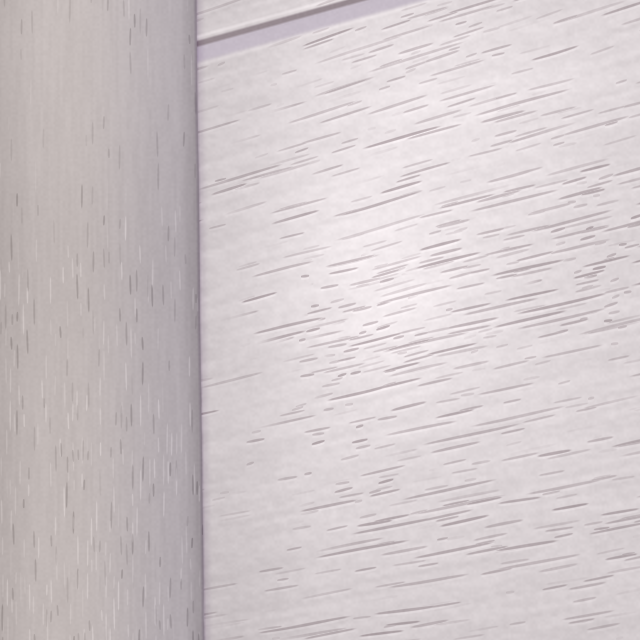
Reproduce this texture procedurally as a Shadertoy shader.

```glsl
float hash(vec2 p) {
    vec3 q = fract(p.xyx * 0.1031);
    q += dot(q, q.yzx + 33.33);
    return fract((q.x + q.y) * q.z);
}

float noise(vec2 p) {
    vec2 i = floor(p), f = fract(p);
    f = f * f * (3.0 - 2.0 * f);
    return mix(mix(hash(i), hash(i + vec2(1, 0)), f.x),
               mix(hash(i + vec2(0, 1)), hash(i + vec2(1, 1)), f.x), f.y);
}

float blob(vec2 p, vec2 center, vec2 radius) {
    vec2 d = (p - center) / radius;
    return exp(-dot(d, d));
}

// One tapered pore per cell, running along x; rows are shifted at random
float pores(vec2 p, vec2 cell, float density, float seed) {
    float row = floor(p.y / cell.y);
    float shifted = p.x / cell.x + hash(vec2(row + 70.0, seed)) * 9.0;
    vec2 id = vec2(floor(shifted) + 40.0, row + 90.0) + seed * 17.0;
    float halfLength = mix(0.16, 0.48, hash(id + 3.1));
    float center = mix(halfLength, 1.0 - halfLength, hash(id + 7.7));
    float along = (fract(shifted) - center) / halfLength;
    float across = fract(p.y / cell.y) - mix(0.35, 0.65, hash(id + 11.3));
    across += along * (hash(id + 5.9) - 0.5) * 0.16;
    float width = cell.y * 0.22 * sqrt(max(1.0 - along * along, 0.0));
    float soft = max(0.0012, 0.8 / iResolution.y);
    float body = 1.0 - smoothstep(-soft, soft, abs(across) * cell.y - width * 0.8);
    body *= smoothstep(1.0, 0.75, abs(along));
    float present = smoothstep(0.0, 0.12, density - hash(id + 19.0));
    return body * present * mix(0.4, 1.0, hash(id + 23.0));
}

// Long pores and short flecks in the sloping board
float boardGrain(vec2 g, float density, float flecks) {
    float grain = pores(g, vec2(0.17, 0.0125), density * 0.75, 1.0);
    grain = max(grain, pores(g + 0.031, vec2(0.105, 0.0105), density * 0.65, 2.0));
    grain = max(grain, 0.8 * pores(g + 0.077, vec2(0.06, 0.009), density * 0.5, 3.0));
    return max(grain, pores(g, vec2(0.036, 0.0115), flecks, 4.0));
}

vec3 postColor(vec2 uv, float edge) {
    float shade = mix(0.685, 0.735, smoothstep(-0.01, 0.07, uv.x));
    shade -= 0.05 * smoothstep(0.13, 0.29, uv.x);
    shade -= 0.08 * smoothstep(-0.035, -0.002, uv.x - edge);
    shade += 0.02 * smoothstep(0.5, 1.0, uv.y) - 0.012 * blob(uv, vec2(0.1, 0.6), vec2(0.3, 0.15));
    vec3 color = shade + mix(vec3(0.022, -0.014, -0.022), vec3(0.01, -0.02, -0.002),
                             smoothstep(0.1, 0.3, uv.x));

    // Upright pores with pale flakes that thicken towards the bottom
    vec2 g = vec2(uv.y, uv.x + 0.006 * uv.y);
    float low = smoothstep(0.85, 0.2, uv.y);
    float dark = pores(g, vec2(0.05, 0.0085), 0.16 + 0.16 * low, 5.0);
    float pale = pores(g + 0.013, vec2(0.058, 0.007), 0.08 + 0.36 * low, 6.0);
    color += 0.022 * (noise(vec2(uv.x * 230.0, uv.y * 16.0)) - 0.5);
    return color - 0.11 * dark + 0.075 * pale;
}

vec3 boardColor(vec2 uv, float edge) {
    // Grain lines fan out: steeper at the top than at the bottom
    float dx = uv.x - 0.31;
    vec2 g = vec2(dx, (uv.y - 0.17 * dx) / (1.0 + 0.17 * dx));
    g.y += 0.004 * (noise(uv * 9.0) - 0.5);

    // Broad light and the soft sheen at the middle
    float light = 0.785 + 0.05 * smoothstep(0.0, 0.22, dx);
    light += 0.075 * blob(uv, vec2(0.62, 0.62), vec2(0.27, 0.36));
    light += 0.045 * blob(uv, vec2(0.61, 0.53), vec2(0.1, 0.13));
    light += 0.035 * blob(uv, vec2(0.75, 0.87), vec2(0.25, 0.12));
    light -= 0.025 * smoothstep(0.35, 0.0, uv.y);
    light += 0.035 * (noise(vec2(g.x * 9.0, g.y * 110.0)) - 0.5);
    light += 0.03 * (noise(uv * vec2(90.0, 150.0)) - 0.5);
    vec3 color = light + vec3(0.018, -0.012, -0.004);

    float density = 0.3 + 0.35 * blob(uv, vec2(0.7, 0.65), vec2(0.33, 0.33));
    density += 0.2 * blob(uv, vec2(0.75, 0.2), vec2(0.4, 0.2));
    density *= mix(0.6, 1.3, noise(vec2(g.x * 5.0, g.y * 17.0)));
    density *= mix(0.45, 1.0, smoothstep(0.02, 0.22, dx));
    float flecks = 0.06 + 0.55 * blob(uv, vec2(0.54, 0.51), vec2(0.08, 0.09));
    flecks += 0.5 * blob(uv, vec2(0.95, 0.59), vec2(0.12, 0.09));
    flecks += 0.25 * blob(uv, vec2(0.55, 0.29), vec2(0.12, 0.1));

    // Each pore is dark with a lit lower lip
    float grain = boardGrain(g, density, flecks);
    float lip = boardGrain(g + vec2(0.0, 0.0035), density, flecks);
    color += 0.04 * lip * (1.0 - grain);
    color = mix(color, color * vec3(0.77, 0.74, 0.75), grain * 0.92);

    // Sloping groove: dark slit, lavender bevel and pale lower rim
    float groove = uv.y - 0.932 - 0.275 * dx;
    float bevel = smoothstep(-0.034, -0.024, groove) * smoothstep(0.006, 0.0, groove);
    color = mix(color, vec3(0.76, 0.72, 0.77), bevel * 0.85);
    color = mix(color, vec3(0.57, 0.52, 0.54), 0.9 * smoothstep(0.007, 0.002, abs(groove)));
    color += 0.07 * smoothstep(0.005, 0.0, abs(groove - 0.011));
    color += 0.04 * smoothstep(0.006, 0.0, abs(groove + 0.033));

    // Rounded side beside the corner
    float corner = uv.x - edge;
    return color - vec3(0.07, 0.08, 0.06) * smoothstep(0.016, 0.0, corner);
}

void mainImage(out vec4 fragColor, in vec2 fragCoord) {
    vec2 uv = fragCoord / iResolution.xy;
    float edge = mix(0.319, 0.307, uv.y) + 0.001 * (noise(vec2(uv.y * 14.0, 2.0)) - 0.5);
    float soft = max(0.0015, 0.8 / iResolution.x);
    float board = smoothstep(-soft, soft, uv.x - edge);
    vec3 color = mix(postColor(uv, edge), boardColor(uv, edge), board);

    // Thin shadow in the corner and a little surface tooth
    color -= vec3(0.08, 0.09, 0.07) * smoothstep(0.005, 0.0, abs(uv.x - edge + 0.001));
    color += 0.018 * (noise(uv * 260.0) - 0.5);
    fragColor = vec4(clamp(color, 0.0, 1.0), 1.0);
}
```
